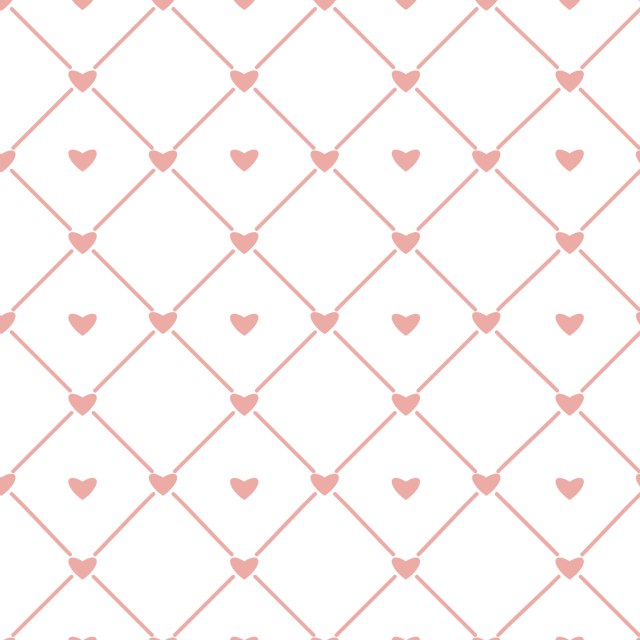
Give the GLSL for this pattern, as a Shadertoy shader.

```glsl
// Pink heart trellis on white: diagonal round-capped bars join hearts at the
// lattice nodes, and a lone heart sits in every second diamond.
// Each part is a distance function in a repeated cell; the union is smoothed.

// Wrap to the cell centred on zero
vec2 wrapCell(vec2 p) {
    return fract(p + 0.5) - 0.5;
}

// Heart from a sheared ellipse mirrored about its axis (y points down)
float heartDistance(vec2 p) {
    vec2 radii = vec2(0.0876, 0.0567);
    float shear = 0.64;
    float x = abs(p.x);
    vec2 v = vec2(x, -p.y - shear * x) / radii;
    float len = length(v);
    vec2 slope = vec2(v.x / radii.x - shear * v.y / radii.y, v.y / radii.y);
    return (len - 1.0) / max(length(slope) / max(len, 1e-3), 1.0);
}

// Round-capped bar running diagonally from its start
float barDistance(vec2 p, vec2 start, vec2 direction) {
    vec2 span = 0.361 * direction;
    vec2 d = p - start;
    float t = clamp(dot(d, span) / dot(span, span), 0.0, 1.0);
    return length(d - span * t) - 0.0118;
}

void mainImage(out vec4 fragColor, in vec2 fragCoord) {
    float cellSize = 0.2526;
    vec2 uv = fragCoord / iResolution.y;
    uv.y = 1.0 - uv.y;

    // Slightly wider gap before the last column and row
    uv -= 0.0033 * clamp((uv - 0.79) / 0.07, 0.0, 1.0);
    vec2 p = (uv - vec2(0.129, 0.1263)) / cellSize;

    // Four bars around a node, mirrored left to right
    vec2 q = wrapCell(p);
    q.x = abs(q.x);
    float d = min(barDistance(q, vec2(0.0773, -0.0838), vec2(1.0, -1.0)),
                  barDistance(q, vec2(0.0680, 0.0540), vec2(1.0, 1.0)));

    // Hearts on both sets of nodes
    d = min(d, heartDistance(wrapCell(p - vec2(0.0, 0.0155))));
    d = min(d, heartDistance(wrapCell(p - vec2(0.4974, 0.510))));

    // Lone hearts, drifting down a little from row to row
    vec2 lone = p - vec2(0.0, 0.505);
    float row = floor(lone.y + 0.5);
    float drift = 0.0155 * max(mod(row + 1.0, 4.0) - 1.0, 0.0);
    d = min(d, heartDistance(wrapCell(lone) - vec2(0.0, drift)));

    // Pink on white with a smoothed edge
    float pixel = 1.0 / (cellSize * iResolution.y);
    float ink = 1.0 - smoothstep(-0.75 * pixel, 0.75 * pixel, d);
    fragColor = vec4(mix(vec3(1.0), vec3(0.93, 0.67, 0.65), ink), 1.0);
}
```
